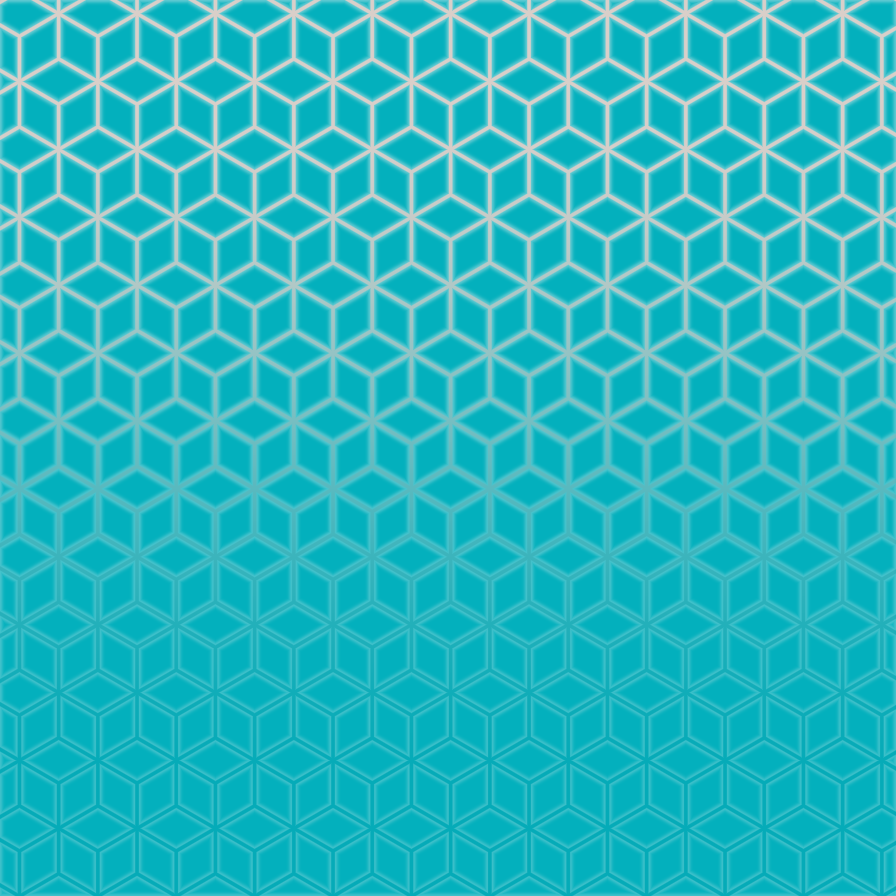
Write a WebGL 1 fragment shader that draws this pattern.

```glsl
precision highp float;

uniform vec2 u_resolution;

const float STAR_SPACING = 0.0875;
const vec2 STAR_ORIGIN = vec2(0.0217, 0.909);
const float GAP_HALF_WIDTH = 0.0021;
const float GLOW_REACH = 0.0034;

const vec3 TILE_TEAL = vec3(0.01, 0.69, 0.74);
const vec3 GAP_TEAL = vec3(0.02, 0.67, 0.72);
const vec3 GAP_PALE = vec3(0.85, 0.81, 0.79);
const vec3 GLOW_TINT = vec3(0.85, 0.92, 0.93);

// Offset to the nearest point of a unit triangular lattice
vec2 nearestStar(vec2 p) {
    vec2 cell = vec2(1.0, sqrt(3.0));
    vec2 a = mod(p + 0.5 * cell, cell) - 0.5 * cell;
    vec2 b = mod(p, cell) - 0.5 * cell;
    return dot(a, a) < dot(b, b) ? a : b;
}

// Distance to the edges of the rhombille tiling: six spokes per star
float rhombEdgeDistance(vec2 p) {
    vec2 q = abs(nearestStar(p));
    return min(q.x, abs(0.5 * sqrt(3.0) * q.y - 0.5 * q.x));
}

float borderDistance(vec2 p, vec2 size) {
    vec2 d = min(p, size - p);
    return min(d.x, d.y);
}

// Soft light falling inward from the rim of a tile
float innerGlow(float rimDistance, float reach) {
    float t = max(rimDistance, 0.0) / reach;
    return exp(-t * t);
}

void main() {
    float pixel = 1.0 / u_resolution.y;
    vec2 size = u_resolution * pixel;
    vec2 p = gl_FragCoord.xy * pixel;

    float edge = rhombEdgeDistance((p - STAR_ORIGIN) / STAR_SPACING) * STAR_SPACING;
    float fade = smoothstep(0.12, 0.9, p.y);

    // Tiles, lit around their rims and at the canvas border
    float rim = min(edge - GAP_HALF_WIDTH, borderDistance(p, size));
    float glow = innerGlow(rim, GLOW_REACH) * mix(0.28, 0.42, fade);
    vec3 color = mix(TILE_TEAL, GLOW_TINT, glow);

    // Gaps between tiles, fading from pale to teal
    float softness = max(0.0009, 0.6 * pixel);
    float gap = 1.0 - smoothstep(GAP_HALF_WIDTH - softness, GAP_HALF_WIDTH + softness, edge);
    color = mix(color, mix(GAP_TEAL, GAP_PALE, fade), gap);

    gl_FragColor = vec4(color, 1.0);
}
```
